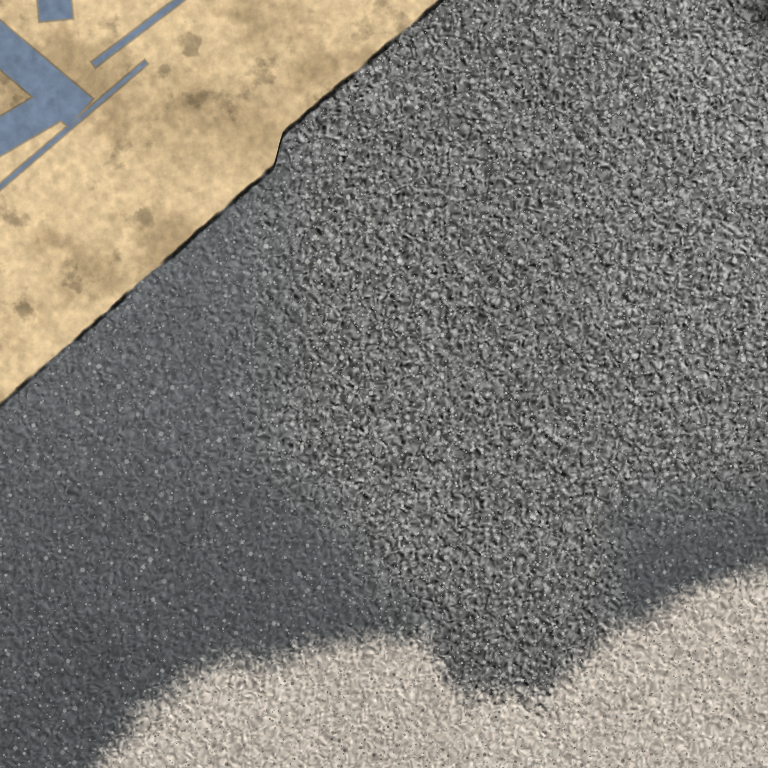
Give the GLSL for this texture, as a three.js fragment shader.

```glsl
// Sunlit asphalt with a soft shadow, beside a tan stone kerb with blue-grey inlays
#define GRAIN_SCALE 215.0
#define FLECK_SCALE 105.0
#define ROUGH_CONTRAST 1.15
#define SMOOTH_CONTRAST 0.5
#define EDGE_SOFT 0.0018
#define SHADE_COLOR vec3(0.315, 0.325, 0.33)
#define ROAD_COLOR vec3(0.415, 0.415, 0.41)
#define SUN_COLOR vec3(0.72, 0.685, 0.64)
#define TAN_LIGHT vec3(0.88, 0.775, 0.605)
#define TAN_DARK vec3(0.67, 0.58, 0.44)
#define INLAY_COLOR vec3(0.45, 0.51, 0.59)

varying vec2 vUv;

float hash(vec2 p) {
  vec3 q = fract(vec3(p.xyx) * 0.1031);
  q += dot(q, q.yzx + 33.33);
  return fract((q.x + q.y) * q.z);
}

float noise(vec2 p) {
  vec2 i = floor(p), f = fract(p);
  f = f * f * (3.0 - 2.0 * f);
  return mix(mix(hash(i), hash(i + vec2(1.0, 0.0)), f.x),
             mix(hash(i + vec2(0.0, 1.0)), hash(i + 1.0), f.x), f.y);
}

float fbm(vec2 p) {
  float sum = 0.0, gain = 0.5;
  for (int i = 0; i < 5; i++) {
    sum += gain * noise(p);
    p = mat2(1.6, 1.2, -1.2, 1.6) * p + 7.3;
    gain *= 0.5;
  }
  return sum;
}

float fill(float d) { return 1.0 - smoothstep(-EDGE_SOFT, EDGE_SOFT, d); }

// Square-ended strip from a to b
float bar(vec2 p, vec2 a, vec2 b, float halfWidth) {
  vec2 along = normalize(b - a), q = p - 0.5 * (a + b);
  float across = abs(along.x * q.y - along.y * q.x) - halfWidth;
  return max(across, abs(dot(q, along)) - 0.5 * length(b - a));
}

float spot(vec2 p, vec2 center, float radius) {
  vec2 d = (p - center) / radius;
  return exp(-dot(d, d));
}

// Bright angular stones of random size, one candidate per cell
float flecks(vec2 p, float density) {
  vec2 cell = floor(p);
  float seen = 0.0;
  for (int j = -1; j <= 1; j++) for (int i = -1; i <= 1; i++) {
    vec2 c = cell + vec2(float(i), float(j));
    vec2 d = p - c - vec2(hash(c + 3.1), hash(c + 17.7));
    float turn = 6.28 * hash(c + 5.3), radius = mix(0.17, 0.42, pow(hash(c + 41.0), 3.0));
    d = mat2(cos(turn), sin(turn), -sin(turn), cos(turn)) * d * vec2(1.0, 1.2);
    float stone = 1.0 - smoothstep(radius * 0.5, radius * 1.25, max(abs(d.x) + 0.3 * abs(d.y), abs(d.y)));
    seen = max(seen, stone * step(hash(c + 71.0), density) * mix(0.3, 1.0, hash(c + 9.0)));
  }
  return seen;
}

// Side-lit bumps on a turned grid, centred on zero
float bumps(vec2 p) {
  vec2 q = mat2(0.8, 0.6, -0.6, 0.8) * p * GRAIN_SCALE, light = vec2(0.1, 0.5);
  q += 1.2 * vec2(noise(q * 0.45), noise(q * 0.45 + 60.0));
  float relief = noise(q + light) - noise(q - light);
  vec2 r = mat2(0.5, 0.866, -0.866, 0.5) * q * 1.55 + 31.0;
  return relief * 0.6 + (noise(r) - 0.5) * 0.65 + (noise(q * 0.55) - 0.5) * 0.2;
}

vec3 asphalt(vec2 p) {
  vec2 w = p + 0.06 * (vec2(fbm(p * 14.0), fbm(p * 14.0 + 50.0)) - 0.5);
  // Coarse band down the middle, smooth on both lower sides
  float left = 0.37 + 0.19 * (1.0 - smoothstep(0.16, 0.44, w.y));
  float rough = smoothstep(left - 0.11, left + 0.08, w.x);
  float rightShade = smoothstep(0.75, 0.85, w.x) * (1.0 - smoothstep(0.29, 0.42, w.y));
  rough *= 1.0 - rightShade;
  vec3 shade = SHADE_COLOR + 0.075 * smoothstep(0.1, 0.6, p.y);
  vec3 color = mix(shade, ROAD_COLOR, rough);
  color += 0.05 * smoothstep(0.55, 1.0, p.x) * smoothstep(0.35, 0.85, p.y);
  color -= 0.04 * rough * (1.0 - smoothstep(0.12, 0.28, p.y));
  // Sunlit foreground with a dark tongue cutting into it
  float rim = 0.17 * (1.0 - exp(-9.0 * (w.x - 0.14))) + 0.08 * smoothstep(0.75, 1.0, w.x);
  rim -= 0.08 * smoothstep(0.55, 0.61, w.x) * (1.0 - smoothstep(0.71, 0.80, w.x));
  float grain = bumps(p);
  float sun = 1.0 - smoothstep(-0.032, 0.03, w.y - rim - 0.02 * grain);
  color = mix(color, SUN_COLOR, sun);
  color *= 0.95 + 0.1 * fbm(p * 9.0);
  // Grain, pale stones, dark pits and stains
  float contrast = mix(mix(SMOOTH_CONTRAST, ROUGH_CONTRAST, rough), 0.5, sun);
  color *= max(0.25, 1.0 + contrast * grain);
  float stones = flecks(p * FLECK_SCALE, mix(0.25, 0.4, rough));
  stones = max(stones, 0.8 * flecks(p * FLECK_SCALE * 1.7 + 20.0, mix(0.12, 0.32, rough)));
  color = mix(color, vec3(0.88, 0.88, 0.85), stones * mix(0.5, 0.72, rough));
  color *= 1.0 - 0.4 * sun * flecks(p * FLECK_SCALE * 1.4 + 70.0, 0.3);
  float stain = spot(p, vec2(1.01, 0.985), 0.032) + spot(p, vec2(0.797, 0.981), 0.007);
  return color * (1.0 - 0.6 * min(stain, 1.0));
}

vec3 kerb(vec2 p) {
  float dirt = 0.85 * smoothstep(0.4, 0.75, fbm(p * 9.0 + 4.0) + 0.25 * (fbm(p * 60.0) - 0.5));
  dirt += 0.7 * spot(p, vec2(0.34, 0.83), 0.05) + 0.5 * spot(p, vec2(0.23, 0.84), 0.07);
  vec3 color = mix(TAN_LIGHT, TAN_DARK, clamp(dirt, 0.0, 1.0));
  color *= 0.84 + 0.32 * fbm(p * 110.0);
  color *= 1.0 - 0.22 * smoothstep(0.6, 0.76, fbm(p * 32.0 + 12.0));
  // Inlaid bars, thin strips and a small block
  float inlay = min(bar(p, vec2(-0.03, 0.967), vec2(0.105, 0.853), 0.024),
                    bar(p, vec2(-0.03, 0.805), vec2(0.095, 0.878), 0.022));
  inlay = min(inlay, bar(p, vec2(-0.01, 0.748), vec2(0.19, 0.919), 0.0028));
  inlay = min(inlay, bar(p, vec2(0.122, 0.916), vec2(0.24, 1.005), 0.004));
  inlay = min(inlay, bar(p, vec2(0.05, 0.99), vec2(0.093, 0.994), 0.018));
  color *= 1.0 - 0.3 * fill(abs(inlay) - 0.002);
  return mix(color, INLAY_COLOR * (0.86 + 0.28 * fbm(p * 90.0)), fill(inlay));
}

void main() {
  // Two kerb lengths, slightly offset where they meet
  float joint = smoothstep(0.355, 0.37, vUv.x);
  float edge = mix(0.473 + 0.874 * vUv.x, 0.515 + 0.846 * vUv.x, joint);
  float inside = (vUv.y - edge) * 0.757 + 0.004 * (fbm(vUv * 90.0) - 0.5);
  vec3 color = mix(asphalt(vUv), kerb(vUv), fill(-inside));
  float seam = 1.0 - smoothstep(0.001, 0.005, abs(inside + 0.001));
  color *= 1.0 - 0.75 * seam * smoothstep(0.1, 0.6, noise(vUv * 45.0));
  gl_FragColor = vec4(clamp(color, 0.0, 1.0), 1.0);
}
```
